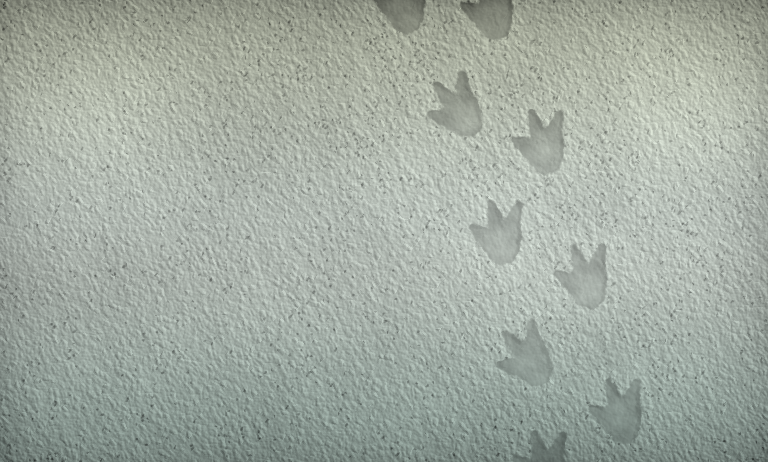
This texture is drawn by a WebGL 2 fragment shader. Its source:

```glsl
#version 300 es
precision highp float;

uniform vec2 u_resolution;
out vec4 outColor;

const float HALF_PI = 1.5708;

vec2 hash2(vec2 cell) {
  vec2 h = vec2(dot(cell, vec2(127.1, 311.7)), dot(cell, vec2(269.5, 183.3)));
  return fract(sin(h) * 43758.55);
}

// Cellular noise: x = distance to nearest seed, y = random value of that seed
vec2 cellular(vec2 p) {
  vec2 base = floor(p);
  vec2 nearest = vec2(9.0, 0.0);
  for (int j = -1; j <= 1; j++) {
    for (int i = -1; i <= 1; i++) {
      vec2 cell = base + vec2(i, j);
      float dist = length(cell + hash2(cell) - p);
      if (dist < nearest.x) nearest = vec2(dist, hash2(cell + 37.0).x);
    }
  }
  return nearest;
}

// Layered sines, each octave turned and warped by the sum so far
float waves(vec2 p, float frequency) {
  float sum = 0.0;
  float gain = 0.5;
  mat2 turn = mat2(0.8, 0.6, -0.6, 0.8);
  p *= frequency;
  for (int i = 0; i < 5; i++) {
    sum += gain * sin(p.x + 1.7 * sum) * sin(p.y + 1.3 + 2.1 * sum);
    p = turn * p * 1.83 + 2.4;
    gain *= 0.62;
  }
  return sum;
}

float glow(vec2 p, vec2 center, vec2 size) {
  vec2 q = (p - center) / size;
  return exp(-dot(q, q));
}

// Plaster relief: coarse and fine grains over steep trowel streaks
float relief(vec2 p) {
  vec2 bent = p + 0.004 * vec2(waves(p, 43.0), waves(p + 4.0, 51.0));
  bent.x += 0.3 * bent.y;
  vec2 coarse = cellular(bent * vec2(94.0, 72.0));
  vec2 fine = cellular(bent * vec2(165.0, 140.0) + 11.0);
  float streaks = waves(vec2(p.x + 0.3 * p.y, p.y * 0.3), 52.0);
  return (0.3 + 1.2 * coarse.y) * (1.0 - coarse.x) + 0.6 * (1.0 - fine.x) + 0.35 * streaks;
}

float taperedCapsule(vec2 p, vec2 a, vec2 b, float ra, float rb) {
  vec2 ab = b - a;
  float t = clamp(dot(p - a, ab) / dot(ab, ab), 0.0, 1.0);
  return length(p - a - ab * t) - mix(ra, rb, t * t);
}

float smoothMin(float a, float b, float k) {
  float h = max(k - abs(a - b), 0.0) / k;
  return min(a, b) - 0.25 * h * h * k;
}

// Three-toed print: x = distance, y = how far out along the toes
vec2 footprint(vec2 p, float heading) {
  float c = cos(heading), s = sin(heading);
  p = vec2(c * p.x + s * p.y, c * p.y - s * p.x);
  vec2 palm = vec2(0.010, -0.030);
  float d = taperedCapsule(p, palm, vec2(0.024, 0.0), 0.034, 0.027);
  d = smoothMin(d, taperedCapsule(p, palm, vec2(-0.056, 0.016), 0.027, 0.008), 0.01);
  d = smoothMin(d, taperedCapsule(p, palm, vec2(-0.016, 0.070), 0.023, 0.008), 0.01);
  d = smoothMin(d, taperedCapsule(p, palm, vec2(0.044, 0.066), 0.023, 0.009), 0.01);
  return vec2(d, smoothstep(0.01, 0.075, length(p - palm)));
}

vec2 nearer(vec2 a, vec2 b) {
  return a.x < b.x ? a : b;
}

// Two curving rows of prints, the left one swinging its heading
vec2 trail(vec2 p) {
  vec2 print = vec2(9.0, 0.0);
  for (int i = 0; i < 5; i++) {
    float k = float(i);
    float swing = sin(HALF_PI * k);
    vec2 left = vec2(0.870 + 0.133 * k - 0.0143 * k * k, 0.991 - 0.250 * k + 0.0196 * swing);
    vec2 right = vec2(1.060 + 0.120 * k - 0.0091 * k * k, 0.977 - 0.291 * k);
    print = nearer(print, footprint(p - left, 0.45 * abs(swing)));
    print = nearer(print, footprint(p - right, 0.06));
  }
  return print;
}

void main() {
  vec2 uv = gl_FragCoord.xy / u_resolution;
  vec2 p = gl_FragCoord.xy / u_resolution.y;

  // Broad light and darkened borders
  float tone = 0.672 + 0.09 * glow(p, vec2(1.46, 0.78), vec2(0.26, 0.22));
  tone += 0.07 * glow(p, vec2(1.0, 0.50), vec2(0.34, 0.24));
  tone += 0.06 * glow(p, vec2(0.16, 0.68), vec2(0.34, 0.24));
  tone += 0.06 * glow(p, vec2(1.54, 0.42), vec2(0.20, 0.22));
  tone -= 0.18 * exp(-uv.y / 0.15) + 0.14 * exp((uv.y - 1.0) / 0.08);
  tone -= 0.09 * exp(-uv.x / 0.05) + 0.09 * exp((uv.x - 1.0) / 0.04);
  tone += 0.03 * waves(p, 9.0);

  // Prints with ragged borders, pale palms and a shaded right wall
  float ragged = 0.0035 * waves(p, 170.0);
  vec2 print = trail(p);
  float d = print.x + ragged;
  float shifted = trail(p + vec2(0.009, 0.005)).x + ragged;
  float soft = max(0.003, 1.0 / u_resolution.y);
  float inside = 1.0 - smoothstep(-soft, soft, d);
  float wall = inside * smoothstep(-soft, soft, shifted);
  tone += 0.035 * exp(-max(d, 0.0) * 22.0) * (1.0 - inside);
  float depth = mix(0.05, 0.13, uv.y) * mix(0.55, 1.15, print.y);
  tone -= inside * (depth + 0.05 * waves(p, 60.0));
  tone -= 0.05 * wall;

  // Grain lit from the upper right
  vec2 toLight = vec2(0.0036, 0.0024);
  float slope = relief(p) - relief(p + toLight);
  float grain = clamp(slope * 0.135, -0.18, 0.11);
  tone += grain * mix(1.0, 0.3, inside);

  // Small clustered pits, denser near the upper middle and the right
  vec2 pit = cellular((p + 0.006 * waves(p, 90.0)) * vec2(105.0, 88.0) + 5.0);
  float density = 0.08 + 0.16 * glow(p, vec2(0.82, 0.80), vec2(0.25, 0.2));
  density += 0.10 * glow(p, vec2(1.35, 0.65), vec2(0.3, 0.4));
  density *= 1.0 + 1.4 * waves(vec2(p.x + 0.3 * p.y, p.y * 0.6), 24.0);
  float pits = step(pit.y, density) * (1.0 - smoothstep(0.08, 0.42, pit.x));
  tone -= 0.17 * pits * (1.0 - inside);

  // Warm above, teal below
  vec3 warm = vec3(0.995, 1.025, 0.925);
  vec3 neutral = vec3(0.985, 1.03, 0.99);
  vec3 teal = vec3(0.925, 1.03, 0.985);
  vec3 tint = mix(teal, neutral, smoothstep(0.0, 0.45, uv.y));
  tint = mix(tint, warm, smoothstep(0.5, 1.0, uv.y));
  outColor = vec4(clamp(tone * tint, 0.0, 1.0), 1.0);
}
```
